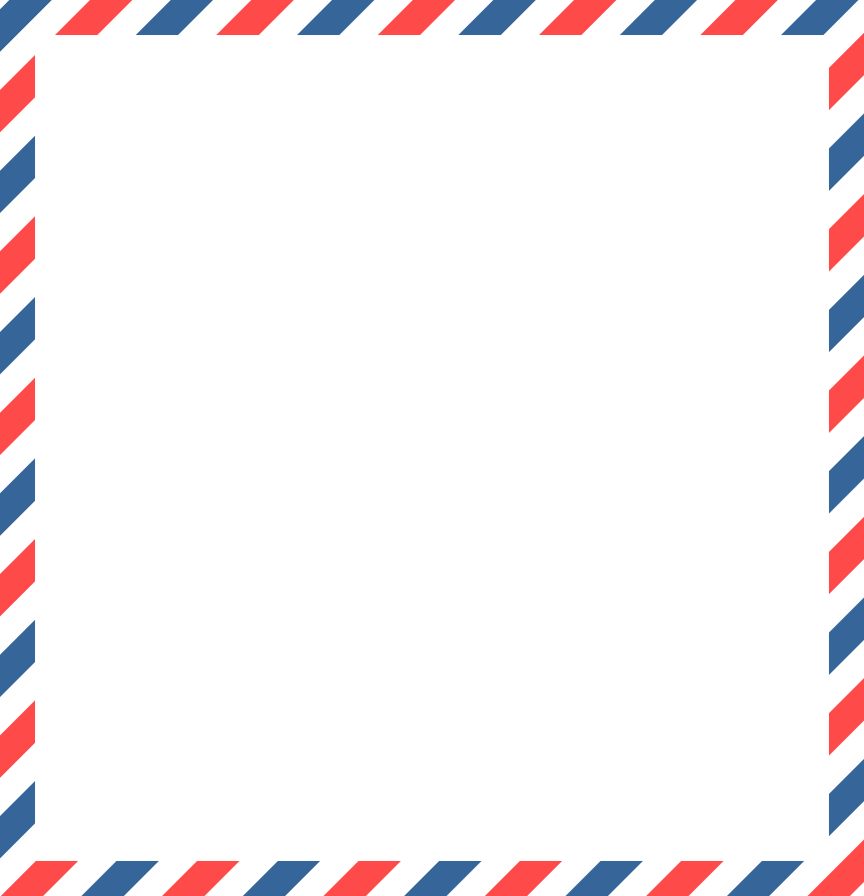
Reproduce this background procedurally as a Shadertoy shader.

```glsl
// Airmail envelope: white paper framed by slanted red and blue stripes.

#define BORDER 0.0391        // frame thickness, in canvas heights
#define STRIPE_STEP 0.09004  // spacing of stripes along an edge
#define STRIPE_WIDTH 0.0473  // length of a stripe along an edge
#define RED_CENTER 0.1241    // first red stripe, from the top left corner
#define PAPER vec3(1.0)
#define RED vec3(1.0, 0.29, 0.29)
#define BLUE vec3(0.21, 0.40, 0.60)

// Coverage of the region where distance is negative
float fill(float distance, float pixel) {
    return clamp(0.5 - distance / pixel, 0.0, 1.0);
}

void mainImage(out vec4 fragColor, in vec2 fragCoord) {
    float pixel = 1.0 / iResolution.y;
    vec2 p = fragCoord * pixel;
    vec2 size = iResolution.xy * pixel;

    // Frame along all four edges
    vec2 toEdge = min(p, size - p);
    float frame = fill(min(toEdge.x, toEdge.y) - BORDER, pixel);

    // Diagonal stripes, counted from the top left corner
    float along = (p.x + size.y - p.y - RED_CENTER) / STRIPE_STEP;
    float index = floor(along + 0.5);
    float offset = abs(along - index) * STRIPE_STEP;
    float stripe = fill((offset - 0.5 * STRIPE_WIDTH) * inversesqrt(2.0), pixel);

    // Alternate the two inks
    vec3 ink = mix(RED, BLUE, mod(index, 2.0));
    fragColor = vec4(mix(PAPER, ink, frame * stripe), 1.0);
}
```
